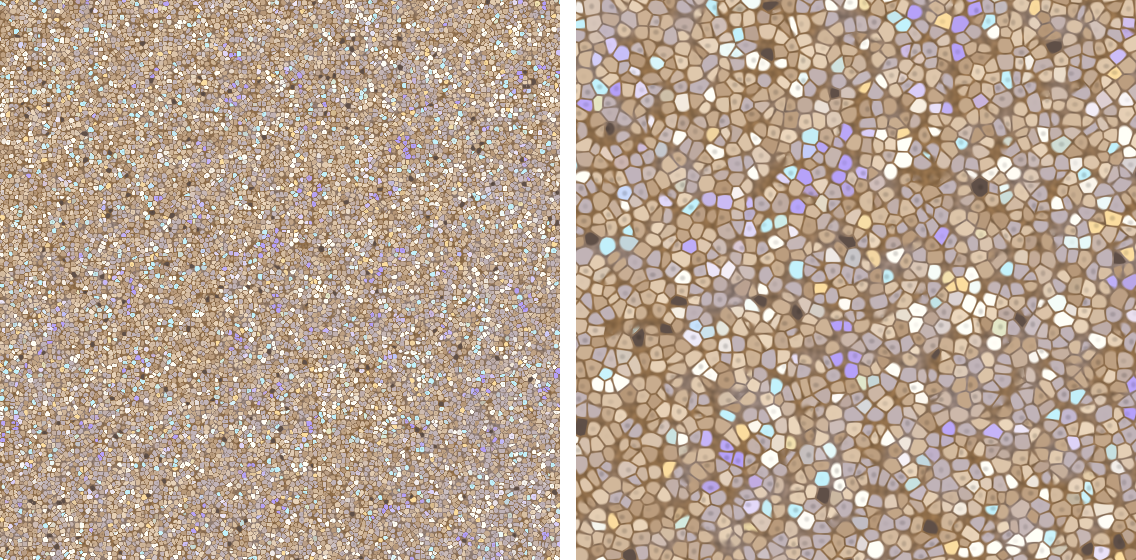
Left, the full canvas; right, a detail of the centre.
Give the GLSL for this texture, as a three.js fragment shader.

```glsl
// Fine champagne glitter: tightly packed rounded grains over a brown binder.
// A size-weighted cellular pattern shapes the grains; gradient noise drifts
// the tint and gathers the white, violet and cyan glints into loose clusters.
varying vec2 vUv;

const float GRAINS_ACROSS = 120.0;

const vec3 BINDER_BROWN = vec3(0.55, 0.42, 0.28);
const vec3 BINDER_GREY  = vec3(0.56, 0.49, 0.46);
const vec3 GRAIN_TAN    = vec3(0.69, 0.57, 0.45);
const vec3 GRAIN_CREAM  = vec3(0.90, 0.82, 0.72);
const vec3 GRAIN_MAUVE  = vec3(0.73, 0.68, 0.70);
const vec3 GLINT_WHITE  = vec3(0.98, 0.97, 0.94);
const vec3 GLINT_VIOLET = vec3(0.69, 0.61, 0.95);
const vec3 GLINT_CYAN   = vec3(0.74, 0.92, 0.96);
const vec3 GLINT_GOLD   = vec3(0.96, 0.84, 0.60);
const vec3 DARK_SPECK   = vec3(0.36, 0.30, 0.27);

vec3 hash3(vec2 p) {
  vec3 q = fract(p.xyx * vec3(0.1031, 0.1030, 0.0973));
  q += dot(q, q.yxz + 33.33);
  return fract((q.xxy + q.yzz) * q.zyx);
}

float cornerSlope(vec2 corner, vec2 offset) {
  return dot(hash3(corner).xy * 2.0 - 1.0, offset);
}

// Gradient noise, roughly -0.7 to 0.7.
float gradientNoise(vec2 p) {
  vec2 i = floor(p);
  vec2 f = p - i;
  vec2 u = f * f * f * (f * (f * 6.0 - 15.0) + 10.0);
  vec2 e = vec2(0.0, 1.0);
  float low  = mix(cornerSlope(i, f), cornerSlope(i + e.yx, f - e.yx), u.x);
  float high = mix(cornerSlope(i + e, f - e), cornerSlope(i + e.yy, f - e.yy), u.x);
  return mix(low, high, u.y);
}

float grainRadius(vec2 id) {
  return mix(0.38, 0.64, hash3(id + 71.0).x);
}

// Nearest grain: xy = its id, z = distance to its centre, w = gap to the next.
vec4 nearestGrain(vec2 p, float jitter) {
  vec2 cell = floor(p);
  vec2 bestId = cell;
  float bestDist = 0.0;
  float first = 9.0;
  float second = 9.0;
  for (int y = -1; y <= 1; y++) {
    for (int x = -1; x <= 1; x++) {
      vec2 id = cell + vec2(float(x), float(y));
      vec3 h = hash3(id);
      vec2 d = p - id - 0.5 - (h.xy - 0.5) * jitter;
      d *= mix(vec2(0.88, 1.12), vec2(1.12, 0.88), h.z);
      float dist = length(d);
      float weighted = dist - 0.6 * grainRadius(id);
      if (weighted < first) {
        second = first;
        first = weighted;
        bestId = id;
        bestDist = dist;
      } else {
        second = min(second, weighted);
      }
    }
  }
  return vec4(bestId, bestDist, second - first);
}

vec3 binderColor(vec2 p, float coolness) {
  float fleck = gradientNoise(p * 2.1 + 9.0);
  float grey = smoothstep(-0.25, 0.45, gradientNoise(p * 0.3) + coolness);
  return mix(BINDER_BROWN, BINDER_GREY, grey) * (1.0 + 0.30 * fleck);
}

vec3 glintColor(vec2 id, float pick) {
  float violet = smoothstep(0.05, 0.30, gradientNoise(id * 0.13 + 40.0));
  vec3 tint = mix(GLINT_WHITE, GLINT_CYAN, smoothstep(0.55, 0.75, pick));
  tint = mix(tint, GLINT_GOLD, smoothstep(0.86, 0.92, pick));
  return mix(tint, GLINT_VIOLET, violet * step(pick, 0.72));
}

vec3 grainColor(vec2 id, float coolness) {
  vec3 h = hash3(id + 211.0);
  vec3 pick = hash3(id + 433.0);
  vec3 body = mix(GRAIN_TAN, GRAIN_CREAM, h.x);
  body = mix(body, GRAIN_MAUVE, smoothstep(0.45, 0.85, pick.x + coolness));
  float cluster = gradientNoise(id * 0.16 + 17.0);
  float glint = smoothstep(0.76, 0.88, h.y + 0.30 * cluster);
  body = mix(body, glintColor(id, pick.y), glint);
  return mix(body, DARK_SPECK, step(0.988, h.z));
}

void main() {
  vec2 p = vUv * GRAINS_ACROSS;

  // Broad drift from golden at the upper left to cooler at the lower right.
  float coolness = 0.35 * gradientNoise(vUv * 4.0 + 3.0)
                 + 0.14 * (vUv.x - vUv.y);

  // Rounded grain body, separated from its neighbours by thin dark seams.
  vec4 grain = nearestGrain(p, 0.9);
  float radius = grainRadius(grain.xy);
  float disc = 1.0 - smoothstep(radius - 0.02, radius + 0.22, grain.z);
  float seam = smoothstep(0.01, 0.23, grain.w);

  // Some grains have a pale rim around a duller centre.
  float hollow = smoothstep(0.45, 0.9, hash3(grain.xy + 601.0).x);
  float centre = 1.0 - smoothstep(0.05, 0.30, grain.z);
  vec3 face = grainColor(grain.xy, coolness) * (1.03 - 0.16 * hollow * centre);

  gl_FragColor = vec4(mix(binderColor(p, coolness), face, disc * seam), 1.0);
}
```
